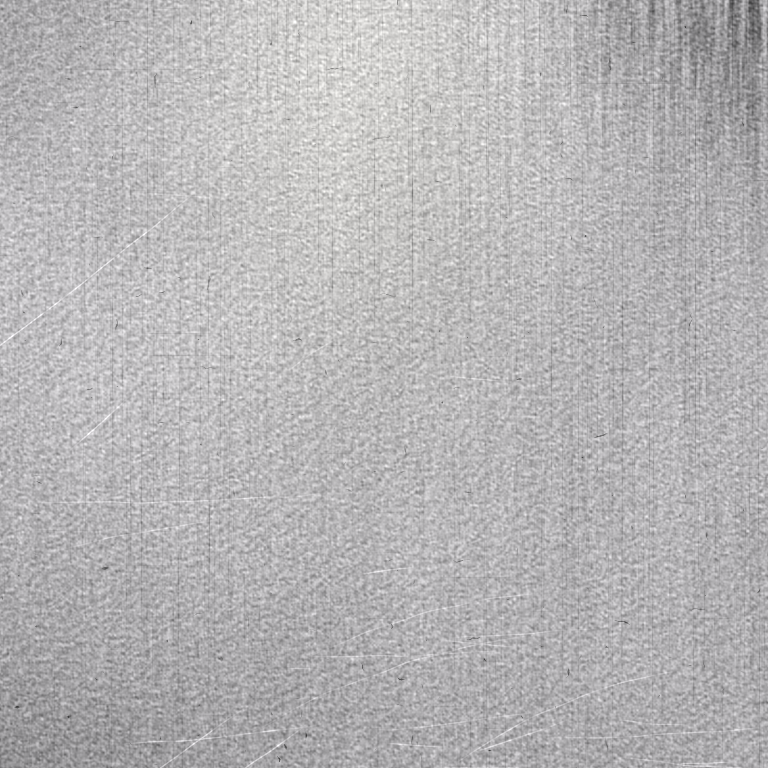
Give the GLSL for this texture, as a WebGL 2 fragment shader.

```glsl
#version 300 es
precision highp float;

uniform vec2 u_resolution;
out vec4 outColor;

const vec3 METAL_TINT = vec3(1.0, 0.993, 1.006);
const vec3 WARM_TINT = vec3(1.004, 1.0, 0.988);
const float BASE_LEVEL = 0.712;
const vec2 GRAIN_SCALE = vec2(175.0, 215.0);
const float GRAIN_CONTRAST = 0.15;
const float FINE_CONTRAST = 0.12;
const float BRUSH_CONTRAST = 0.055;
const float SCRATCH_DEPTH = 0.15;
const float NICK_DEPTH = 0.38;
const float GOUGE_GLOW = 0.20;
const int GOUGE_COUNT = 26;

float hash(vec2 p) {
    return fract(sin(dot(p, vec2(127.1, 311.7))) * 43758.5453);
}

float noise(vec2 p) {
    vec2 cell = floor(p);
    vec2 f = fract(p);
    f = f * f * (3.0 - 2.0 * f);
    float low = mix(hash(cell), hash(cell + vec2(1.0, 0.0)), f.x);
    float high = mix(hash(cell + vec2(0.0, 1.0)), hash(cell + 1.0), f.x);
    return mix(low, high, f.y);
}

// Antialiased stroke of a given half width, thinner than a pixel if needed
float stroke(float dist, float halfWidth, float pixel) {
    float coverage = min(1.0, 2.0 * halfWidth / pixel);
    float edge = max(halfWidth, 0.5 * pixel);
    return coverage * (1.0 - smoothstep(edge - 0.5 * pixel, edge + 0.5 * pixel, dist));
}

float bump(vec2 p, vec2 center, vec2 radius) {
    vec2 d = (p - center) / radius;
    return exp(-dot(d, d));
}

// Broad light and shade across the sheet
float sheen(vec2 p) {
    float level = BASE_LEVEL + 0.13 * bump(p, vec2(0.47, 1.0), vec2(0.26, 0.32));
    level += 0.035 * bump(p, vec2(0.08, 0.60), vec2(0.30, 0.25));
    level += 0.02 * bump(p, vec2(0.50, 0.62), vec2(0.40, 0.25));
    level -= 0.18 * bump(p, vec2(1.02, 1.0), vec2(0.22, 0.20));
    level -= 0.06 * bump(p, vec2(0.0, 1.05), vec2(0.22, 0.25));
    level -= 0.08 * bump(p, vec2(0.0, -0.02), vec2(0.35, 0.20));
    level -= 0.035 * (1.0 - smoothstep(0.0, 0.45, p.y));
    return level + 0.04 * (noise(p * 7.0) - 0.5);
}

// Small pits lit from the upper left, in two sizes
float relief(vec2 p) {
    vec2 coarse = p * GRAIN_SCALE + 1.5 * vec2(noise(p * 60.0), noise(p * 60.0 + 9.0));
    vec2 fine = mat2(0.8, 0.6, -0.6, 0.8) * p * GRAIN_SCALE.y * 1.45;
    float large = noise(coarse) - noise(coarse + vec2(-0.35, 0.7));
    return large + 0.8 * (noise(fine) - noise(fine + vec2(0.2, 0.75)));
}

// Hairlines running along y, one per column, broken into runs
float hairlines(vec2 p, float columns, float rarity, float runs, float seed, float pixel) {
    p.x += 0.008 * (noise(p * vec2(3.0, 1.6) + seed) - 0.5);
    float id = floor(p.x * columns);
    float center = mix(0.25, 0.75, hash(vec2(id, seed)));
    float dist = abs(fract(p.x * columns) - center) / columns;
    float run = noise(vec2(id * 7.3 + seed, p.y * runs + id));
    float wear = 0.15 + 0.85 * noise(vec2(id * 3.1, p.y * 75.0));
    float weight = mix(0.35, 1.0, hash(vec2(id, seed + 2.0)));
    return stroke(dist, 0.0006, pixel) * smoothstep(rarity, rarity + 0.3, run) * wear * weight;
}

// Short ragged dents scattered on a grid, mostly upright or level
float nicks(vec2 p, float cells, float density, float maxLength, float seed, float pixel) {
    float mark = 0.0;
    vec2 home = floor(p * cells);
    vec2 ragged = 0.004 * (vec2(noise(p * 190.0), noise(p * 190.0 + 31.0)) - 0.5);
    for (int j = -1; j <= 1; j++) {
        for (int i = -1; i <= 1; i++) {
            vec2 key = home + vec2(i, j) + seed;
            vec2 center = (key - seed + vec2(hash(key + 0.3), hash(key + 0.7))) / cells;
            float turn = step(0.55, hash(key + 1.9)) * 1.57 + 0.5 * (hash(key + 2.3) - 0.5);
            vec2 along = vec2(sin(turn), cos(turn));
            vec2 d = p - center + ragged;
            float reach = maxLength * mix(0.1, 1.0, pow(hash(key + 3.1), 2.0));
            float t = clamp(dot(d, along), -reach, reach);
            float halfWidth = mix(0.0004, 0.0016, pow(hash(key + 4.7), 2.0)) * (1.0 - 0.7 * abs(t) / reach);
            float shape = stroke(length(d - along * t), halfWidth, pixel);
            mark = max(mark, shape * step(hash(key + 5.2), density) * mix(0.35, 1.0, hash(key + 6.1)));
        }
    }
    return mark;
}

// Long bright gouges, slightly bowed and tapering at the ends
float gouges(vec2 p, float pixel) {
    float glow = 0.0;
    for (int i = 0; i < GOUGE_COUNT; i++) {
        vec2 key = vec2(float(i), 17.0);
        vec2 center = vec2(hash(key), 0.8 * pow(hash(key + 1.3), 1.7));
        float angle = mix(-0.08, 0.75, pow(hash(key + 2.1), 2.0));
        float reach = mix(0.04, 0.25, pow(hash(key + 3.7), 2.0));
        vec2 d = p - center;
        vec2 q = vec2(dot(d, vec2(cos(angle), sin(angle))), dot(d, vec2(-sin(angle), cos(angle))));
        float bow = (hash(key + 4.9) - 0.65) * q.x * q.x + 0.003 * (noise(vec2(q.x * 25.0, key.x)) - 0.5);
        float taper = 1.0 - smoothstep(0.4, 1.0, abs(q.x) / reach);
        float wear = smoothstep(0.1, 0.6, noise(vec2(q.x * 70.0, key.x * 5.0)));
        float line = stroke(abs(q.y - bow), 0.0009, pixel);
        glow = max(glow, line * taper * mix(0.35, 1.0, wear) * mix(0.4, 1.0, hash(key + 6.3)));
    }
    return glow;
}

void main() {
    vec2 p = gl_FragCoord.xy / u_resolution.y;
    float pixel = 1.0 / u_resolution.y;
    float level = sheen(p);

    // Embossed grain and vertical brushing
    float corner = bump(p, vec2(1.0, 1.0), vec2(0.28, 0.20));
    float brush = noise(p * vec2(310.0, 22.0)) + 0.6 * noise(p * vec2(150.0, 6.0)) - 0.8;
    level += GRAIN_CONTRAST * relief(p);
    level += FINE_CONTRAST * (noise(p * 400.0) - 0.5);
    level += BRUSH_CONTRAST * (0.8 + 4.0 * corner) * brush;

    // Dark wear
    float worn = mix(0.4, 1.0, smoothstep(0.3, 0.7, noise(p * vec2(5.0, 2.5) + 4.0)));
    float upright = hairlines(p, 150.0, 0.35, 4.0, 3.0, pixel) + hairlines(p, 61.0, 0.30, 6.0, 11.0, pixel);
    float across = hairlines(p.yx, 70.0, 0.62, 14.0, 23.0, pixel) * mix(0.5, 1.1, p.y);
    level -= SCRATCH_DEPTH * (upright * worn + across);
    float dents = max(nicks(p, 12.0, 0.5, 0.012, 5.0, pixel), 0.8 * nicks(p, 30.0, 0.22, 0.006, 41.0, pixel));
    level -= NICK_DEPTH * dents;

    level += GOUGE_GLOW * gouges(p, pixel);
    vec3 tint = mix(METAL_TINT, WARM_TINT, bump(p, vec2(0.47, 0.85), vec2(0.25, 0.4)));
    outColor = vec4(clamp(level * tint, 0.0, 1.0), 1.0);
}
```
